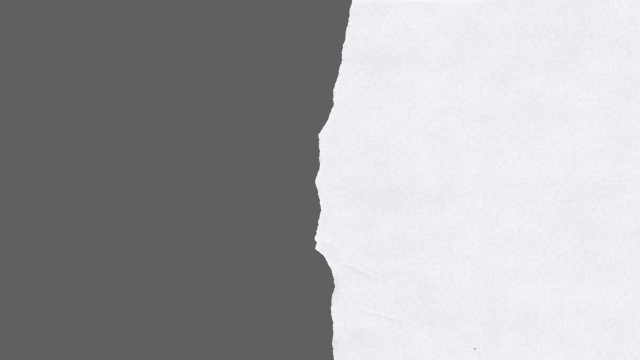
A Shadertoy shader for this background:

```glsl
// A sheet of pale, mottled paper with a torn left edge on flat grey.
// The tear is a smooth coarse profile roughened by gradient noise; the paper
// is tinted by layered noise, soft stains and a few faint creases.
#define BACKDROP vec3(0.376)
#define PAPER_LIGHT vec3(0.953, 0.948, 0.963)
#define PAPER_SHADE vec3(0.895, 0.895, 0.915)
#define TEAR_ROUGHNESS 0.006
#define RIM_WIDTH 0.009
#define MOTTLE 0.42
#define GRAIN 0.022
#define CREASE_DEPTH 0.022

// Coarse tear position at equal steps from the top, in canvas heights
const int STEPS = 24;
const float tearProfile[25] = float[25](
    0.977, 0.970, 0.963, 0.954, 0.949, 0.940, 0.927, 0.926, 0.910,
    0.884, 0.888, 0.888, 0.875, 0.884, 0.891, 0.884, 0.875, 0.898,
    0.921, 0.931, 0.920, 0.921, 0.927, 0.922, 0.928);

vec2 gradientAt(vec2 cell) {
    vec3 h = fract(cell.xyx * vec3(0.1031, 0.1030, 0.0973));
    h += dot(h, h.yzx + 33.33);
    float angle = 6.2832 * fract((h.x + h.y) * h.z);
    return vec2(cos(angle), sin(angle));
}

// Gradient noise, roughly -0.7 to 0.7
float gradientNoise(vec2 p) {
    vec2 i = floor(p), f = p - i;
    vec2 w = f * f * f * (f * (f * 6.0 - 15.0) + 10.0);
    vec2 e = vec2(1.0, 0.0);
    float a = dot(gradientAt(i), f);
    float b = dot(gradientAt(i + e.xy), f - e.xy);
    float c = dot(gradientAt(i + e.yx), f - e.yx);
    float d = dot(gradientAt(i + e.xx), f - e.xx);
    return mix(mix(a, b, w.x), mix(c, d, w.x), w.y);
}

float fbm(vec2 p) {
    float sum = 0.0, amplitude = 0.6;
    for (int k = 0; k < 5; k++) {
        sum += amplitude * gradientNoise(p);
        p = mat2(1.6, 1.2, -1.2, 1.6) * p + 17.3;
        amplitude *= 0.62;
    }
    return sum;
}

// Horizontal position of the tear at a given depth below the top
float tearEdge(float depth) {
    float t = clamp(depth, 0.0, 0.9999) * float(STEPS);
    int i = int(t);
    float x = mix(tearProfile[i], tearProfile[i + 1], t - float(i));
    // Pointed lip in the lower half
    x -= 0.014 * max(0.0, 1.0 - abs(depth - 0.692) / 0.017);
    return x + TEAR_ROUGHNESS * fbm(vec2(depth * 42.0, 3.7));
}

float softSpot(vec2 p, vec2 centre, vec2 size) {
    vec2 q = (p - centre) / size;
    return exp(-dot(q, q));
}

// Light ridge beside a dark fold along a segment, fading at both ends
float crease(vec2 p, vec2 a, vec2 b) {
    vec2 along = normalize(b - a);
    float s = dot(p - a, along) / length(b - a);
    float side = dot(p - a, vec2(-along.y, along.x));
    side += 0.004 * gradientNoise(p * 30.0);
    float fade = smoothstep(-0.1, 0.25, s) * smoothstep(1.1, 0.7, s);
    return fade * (exp(-pow((side - 0.004) / 0.004, 2.0))
                 - exp(-pow((side + 0.003) / 0.006, 2.0)));
}

vec3 paperColour(vec2 p, float inside) {
    // Cloudy mottling, stretched sideways
    float shade = 0.28 + MOTTLE * fbm(p * vec2(9.0, 14.0));
    shade += 0.25 * gradientNoise(p * vec2(2.3, 4.2) + 5.0);

    // Stains
    shade += 0.35 * softSpot(p, vec2(1.00, 0.065), vec2(0.028, 0.022));
    shade += 0.25 * softSpot(p, vec2(1.06, 0.84), vec2(0.11, 0.035));
    shade += 0.20 * softSpot(p, vec2(1.06, 0.44), vec2(0.13, 0.045));
    vec3 colour = mix(PAPER_LIGHT, PAPER_SHADE, clamp(shade, 0.0, 1.2));

    // Fine fibres and folds
    colour += GRAIN * (gradientNoise(p * vec2(150.0, 190.0)) + gradientNoise(p * 85.0));
    float folds = crease(p, vec2(0.88, 0.335), vec2(0.95, 0.305))
                + crease(p, vec2(0.95, 0.270), vec2(1.06, 0.220))
                + crease(p, vec2(0.99, 0.145), vec2(1.12, 0.105));
    colour += CREASE_DEPTH * folds;

    // Frayed rim, greyer at two worn places near the bottom
    float rim = exp(-pow(inside / RIM_WIDTH, 2.0));
    float fray = gradientNoise(p * 75.0);
    float worn = softSpot(p, vec2(0.93, 0.205), vec2(0.018, 0.035))
               + softSpot(p, vec2(0.93, 0.045), vec2(0.014, 0.022));
    colour += rim * (0.012 + 0.12 * min(fray, 0.1));
    colour -= 0.14 * worn * (0.5 + fray) * exp(-max(inside, 0.0) / 0.014);

    // Bright strip along the top and one tiny dark fleck
    colour += 0.02 * smoothstep(0.992, 0.997, p.y) * smoothstep(1.345, 1.335, p.x);
    return colour * (1.0 - 0.65 * softSpot(p, vec2(1.319, 0.031), vec2(0.002)));
}

void mainImage(out vec4 fragColor, in vec2 fragCoord) {
    vec2 p = fragCoord / iResolution.y;
    float inside = p.x - tearEdge(1.0 - p.y);
    float blur = 0.8 / iResolution.y;
    float coverage = smoothstep(-blur, blur, inside);
    fragColor = vec4(mix(BACKDROP, paperColour(p, inside), coverage), 1.0);
}
```
